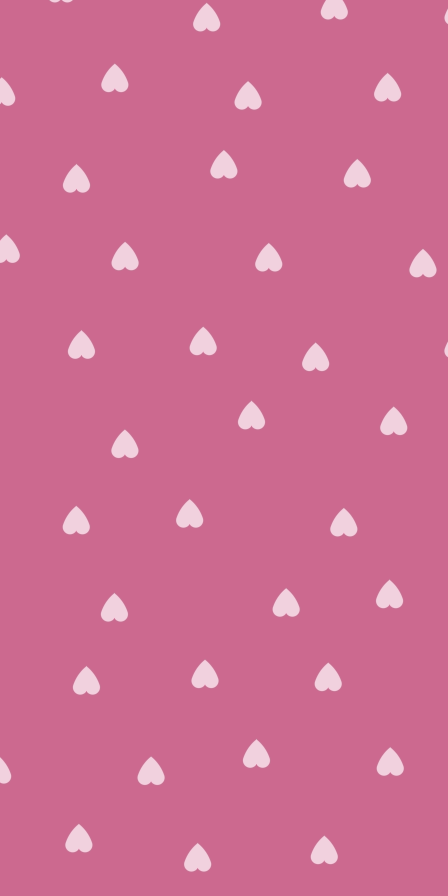
Give the GLSL for this pattern, as a Shadertoy shader.

```glsl
// Scattered small pale upside-down hearts on a flat rose ground.

// Colours
const vec3 ROSE  = vec3(0.80, 0.41, 0.56);
const vec3 HALO  = vec3(0.76, 0.45, 0.57);
const vec3 BLUSH = vec3(0.98, 0.79, 0.87);
const vec3 PALE  = vec3(0.945, 0.82, 0.87);

// Layout, in canvas widths
const vec2  CELL       = vec2(0.30, 0.19);   // mean spacing of the hearts
const vec2  JITTER     = vec2(0.10, 0.075);  // full range of displacement
const float HALF_WIDTH = 0.0302;             // half the width of a heart
const float RIM        = 0.0018;             // width of the blush rim
const float HALO_WIDTH = 0.0022;             // width of the dusky halo

// Heart outline, in half widths
const float LOBE_RADIUS  = 0.54;
const vec2  LOBE_CENTRE  = vec2(0.46, 0.0);
const float SIDE_RADIUS  = 3.0;
const vec2  SIDE_JOIN    = vec2(0.948, 0.319);   // where side meets lobe
const float MIDDLE       = 0.5;                  // vertical centre

vec2 hash2(vec2 p) {
    vec3 q = fract(p.xyx * vec3(0.1031, 0.1030, 0.0973));
    q += dot(q, q.yzx + 33.33);
    return fract((q.xx + q.yz) * q.zy);
}

float cross2(vec2 a, vec2 b) { return a.x * b.y - a.y * b.x; }

// Signed distance to a heart with its tip up: two lobes and two bowed sides
float heart(vec2 p) {
    vec2 q = vec2(abs(p.x), p.y + MIDDLE) - LOBE_CENTRE;

    // Bowed side, tangent to the lobe
    if (cross2(SIDE_JOIN, q) > 0.0)
        return length(q + (SIDE_RADIUS - LOBE_RADIUS) * SIDE_JOIN) - SIDE_RADIUS;

    // Inner corner where the two lobes meet
    float c = LOBE_CENTRE.x;
    vec2 notch = vec2(-c, -sqrt(LOBE_RADIUS * LOBE_RADIUS - c * c));
    if (cross2(q, notch) > 0.0) return -length(q - notch);

    return length(q) - LOBE_RADIUS;
}

// Distance to the nearest heart of a staggered, jittered grid
float scatteredHearts(vec2 p) {
    float nearest = 1.0;
    float baseRow = floor(p.y / CELL.y);
    for (int j = -1; j <= 1; j++) {
        float row = baseRow + float(j);
        float stagger = 0.5 * mod(row, 2.0);
        float baseColumn = floor(p.x / CELL.x - stagger);
        for (int i = -1; i <= 1; i++) {
            vec2 id = vec2(baseColumn + float(i), row);
            vec2 centre = (id + vec2(0.5 + stagger, 0.5)) * CELL;
            centre += (hash2(id + 17.0) - 0.5) * JITTER;
            nearest = min(nearest, heart((p - centre) / HALF_WIDTH) * HALF_WIDTH);
        }
    }
    return nearest;
}

void mainImage(out vec4 fragColor, in vec2 fragCoord) {
    vec2 p = fragCoord / iResolution.x;
    float soft = 0.7 / iResolution.x;
    float d = scatteredHearts(p);

    // Ground, faint halo, then heart with a blush rim
    vec3 colour = mix(HALO, ROSE, smoothstep(0.0, HALO_WIDTH + soft, d));
    vec3 fill = mix(PALE, BLUSH, smoothstep(-RIM - soft, -RIM + soft, d));
    colour = mix(fill, colour, smoothstep(-soft, soft, d));

    fragColor = vec4(colour, 1.0);
}
```
